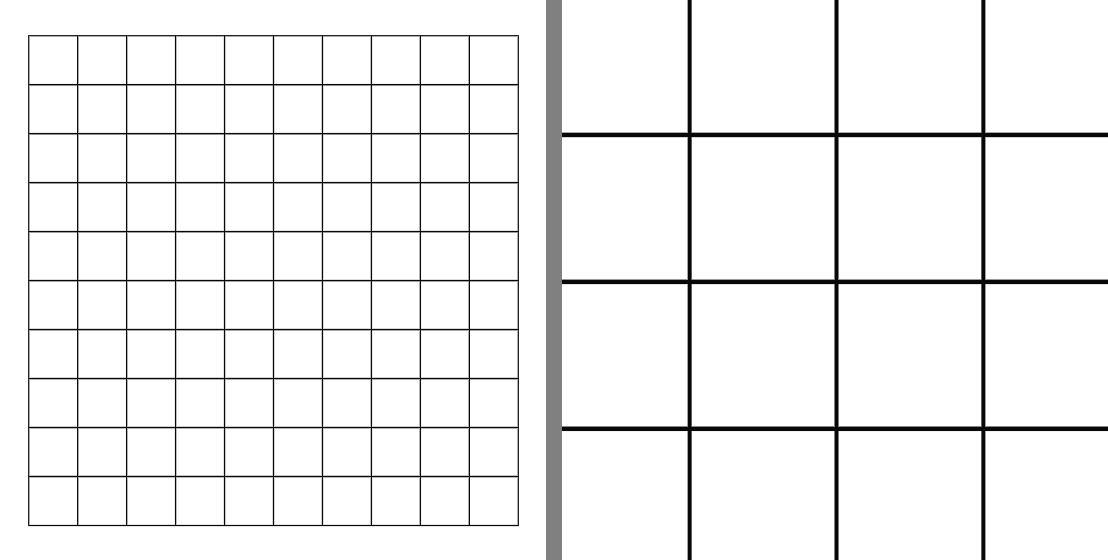
Left, the full canvas; right, a detail of the centre.
A WebGL 2 fragment shader for this pattern:

```glsl
#version 300 es
precision highp float;

uniform vec2 u_resolution;
out vec4 fragColor;

// Lengths are fractions of the canvas height
const vec2 CELL_COUNT = vec2(10.0, 10.0);
const vec2 GRID_ORIGIN = vec2(0.0513, 0.0616);
const vec2 CELL_SIZE = vec2(0.08742, 0.08746);
const vec2 INNER_WIDTH = vec2(0.0024, 0.0027);  // vertical, horizontal lines
const vec2 BORDER_WIDTH = vec2(0.0022, 0.0022);
const vec3 PAPER_COLOR = vec3(1.0);
const vec3 LINE_COLOR = vec3(0.03);

// Box-filtered coverage of a signed distance, negative inside
float coverage(float dist, float pixel) {
    return clamp(0.5 - dist / pixel, 0.0, 1.0);
}

void main() {
    float pixel = 1.0 / u_resolution.y;
    vec2 p = gl_FragCoord.xy * pixel - GRID_ORIGIN;
    vec2 gridSize = CELL_COUNT * CELL_SIZE;

    // Nearest vertical and horizontal line, limited to the grid
    vec2 index = clamp(floor(p / CELL_SIZE + 0.5), vec2(0.0), CELL_COUNT);
    vec2 lineDist = abs(p - index * CELL_SIZE);

    // Border lines are slightly finer than inner ones
    vec2 isInner = step(0.5, index) * step(index, CELL_COUNT - 0.5);
    vec2 halfWidth = 0.5 * mix(BORDER_WIDTH, INNER_WIDTH, isInner);

    // Lines end flush with the outer edge of the border
    vec2 outside = abs(p - 0.5 * gridSize) - 0.5 * (gridSize + BORDER_WIDTH);
    float vertical = coverage(lineDist.x - halfWidth.x, pixel) * coverage(outside.y, pixel);
    float horizontal = coverage(lineDist.y - halfWidth.y, pixel) * coverage(outside.x, pixel);

    float ink = max(vertical, horizontal);
    fragColor = vec4(mix(PAPER_COLOR, LINE_COLOR, ink), 1.0);
}
```
